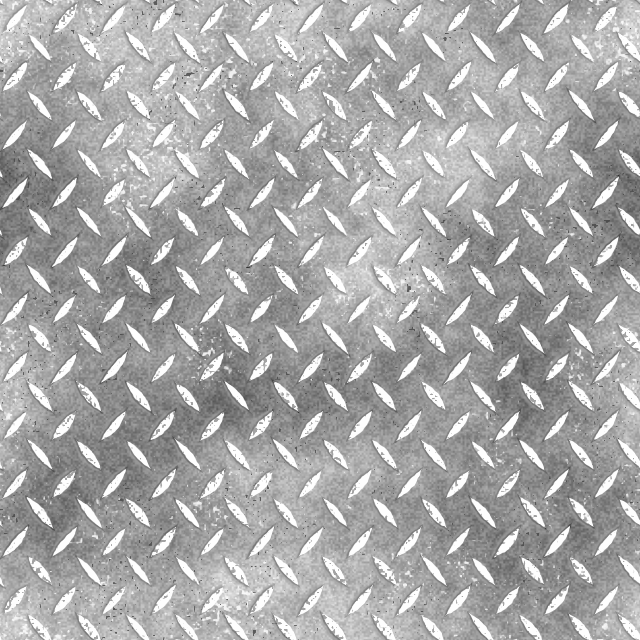
A three.js fragment shader for this texture:

```glsl
// Worn steel tread plate: 13 x 11 cells, each holding one rising and one falling lug.
// Lugs are bent lens shapes with a shaded flank; the sheet is layered wrapping value
// noise with bright frosting and dark pits, so every edge meets its opposite.
varying vec2 vUv;

const vec2 GRID = vec2(13.0, 11.0);
const vec2 RISING_CENTRE = vec2(0.31, 0.685);
const vec2 FALLING_CENTRE = vec2(0.81, 0.185);
const vec2 LUG_AXIS = vec2(0.64, 0.768);
const float LUG_HALF_LENGTH = 0.0295;
const float LUG_HALF_WIDTH = 0.0066;
const float EDGE = 0.0011;

const float STEEL = 0.625;
const float FLANK_GREY = 0.63;
const float PIT_GREY = 0.27;
const float WHITE = 0.995;

float hash(vec2 p, float seed) {
  vec3 q = fract(p.xyx * vec3(0.1031, 0.1030, 0.0973) + seed * 0.137);
  q += dot(q, q.yzx + 33.33);
  return fract((q.x + q.y) * q.z);
}

// Value noise that wraps after a whole number of cells.
float noise(vec2 uv, float period, float seed) {
  vec2 p = uv * period;
  vec2 i = floor(p);
  vec2 f = fract(p);
  f = f * f * (3.0 - 2.0 * f);
  vec2 a = mod(i, period);
  vec2 b = mod(i + 1.0, period);
  return mix(mix(hash(a, seed), hash(vec2(b.x, a.y), seed), f.x),
             mix(hash(vec2(a.x, b.y), seed), hash(b, seed), f.x), f.y);
}

float clouds(vec2 uv, float period, float seed) {
  float sum = 0.0;
  float weight = 0.5;
  for (int octave = 0; octave < 5; octave++) {
    sum += weight * noise(uv, period, seed);
    period = period * 2.0 + 1.0;
    seed += 3.0;
    weight *= 0.58;
  }
  return sum / 1.112;
}

// Stained sheet with fine grain, clustered white frosting and scattered pits.
float sheet(vec2 uv) {
  float stain = clouds(uv, 5.0, 1.0) - 0.5;
  float blotch = noise(uv, 61.0, 21.0) - 0.5;
  float grain = noise(uv, 330.0, 23.0) - 0.5;
  float tone = STEEL + 0.62 * stain + 0.08 * blotch + 0.17 * grain;

  float patches = clouds(uv, 9.0, 31.0);
  float flecks = 0.55 * noise(uv, 290.0, 41.0) + 0.45 * noise(uv, 150.0, 43.0);
  float frost = smoothstep(0.86, 1.12, flecks + 0.75 * (patches - 0.5) + 0.35 * stain + 0.12);
  tone = mix(tone, WHITE, 0.85 * frost);

  float pit = noise(uv, 270.0, 51.0) + 0.25 * (noise(uv, 17.0, 53.0) - 0.5);
  return mix(tone, PIT_GREY, 0.8 * smoothstep(0.93, 1.02, pit));
}

// Signed measure of a lens bent sideways along its length.
float lens(vec2 p, float halfLength, float halfWidth, float bend) {
  float t = p.x / halfLength;
  float taper = 1.0 - t * t;
  return abs(p.y - bend * taper) - halfWidth * taper;
}

// Lays one family of lugs over the given tone; lean is 1 rising, -1 falling.
float addLugs(float tone, vec2 uv, vec2 centre, float lean, float seed) {
  vec2 p = uv * GRID - centre + 0.5;
  vec2 id = mod(floor(p), GRID);
  vec2 q = (fract(p) - 0.5) / GRID;
  float size = hash(id, seed);
  float wear = hash(id, seed + 1.0);
  q += 0.0018 * (vec2(hash(id, seed + 2.0), hash(id, seed + 3.0)) - 0.5);

  // Local frame: x along the lug, y toward its lit right side.
  vec2 axis = vec2(LUG_AXIS.x * lean, LUG_AXIS.y);
  vec2 local = vec2(dot(q, axis), dot(q, vec2(axis.y, -axis.x)));
  float ragged = 0.0016 * (noise(uv, 190.0, seed + 4.0) - 0.5);
  float halfLength = LUG_HALF_LENGTH * mix(0.92, 1.06, size);
  float halfWidth = LUG_HALF_WIDTH * mix(0.8, 1.15, wear);
  float bend = mix(0.0008, 0.0026, size) * (0.65 + 0.35 * lean);
  float body = lens(local, halfLength, halfWidth, bend) + ragged;

  // Smooth flank and thin shadow on the left side.
  float flank = lens(local + vec2(0.0, 0.0035), halfLength * 1.08, halfWidth * 1.55, bend);
  tone = mix(tone, FLANK_GREY, 0.65 * (1.0 - smoothstep(-0.003, 0.0025, flank)));
  float leftSide = 1.0 - smoothstep(-0.002, 0.002, local.y - bend);
  float rim = (1.0 - smoothstep(0.0004, 0.0032, abs(body - 0.0008))) * leftSide;
  tone -= 0.17 * rim * mix(0.5, 1.0, size);

  // Bright face, speckled grey where the polish has worn.
  float speckle = noise(uv, 310.0, seed + 5.0) + 0.22 * leftSide + 0.3 * (wear - 0.5);
  float face = WHITE - 0.36 * smoothstep(0.84, 1.08, speckle);
  return mix(tone, face, 1.0 - smoothstep(-EDGE, EDGE, body));
}

void main() {
  float tone = sheet(vUv);
  tone = addLugs(tone, vUv, RISING_CENTRE, 1.0, 61.0);
  tone = addLugs(tone, vUv, FALLING_CENTRE, -1.0, 71.0);
  gl_FragColor = vec4(vec3(clamp(tone, 0.0, 1.0)), 1.0);
}
```
